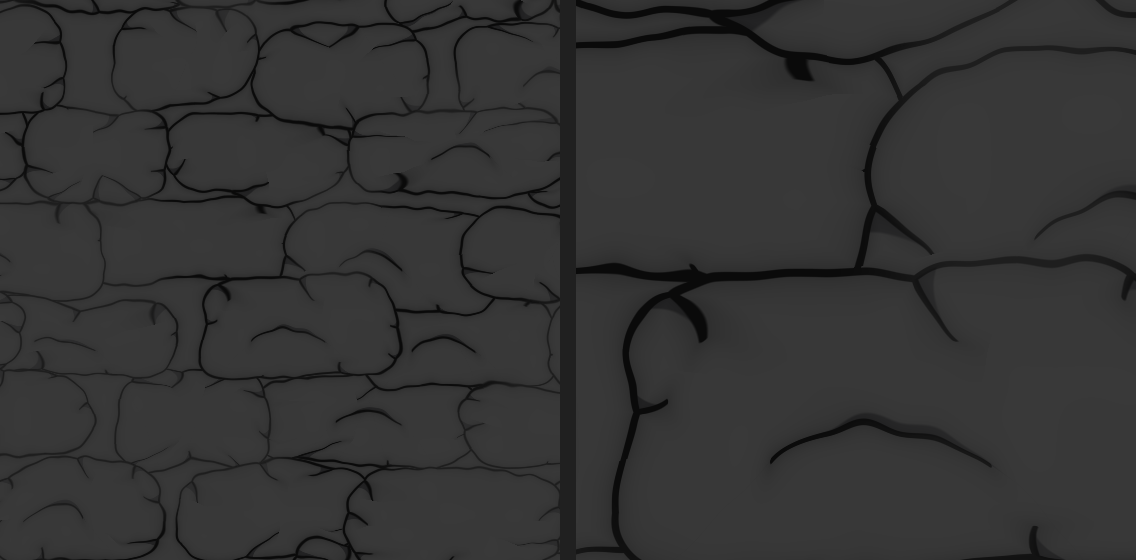
Left, the full canvas; right, a detail of the centre.
Reproduce this texture procedurally as a WebGL 2 fragment shader.

```glsl
#version 300 es
precision highp float;

uniform vec2 u_resolution;
out vec4 fragColor;

const float TAU = 6.28319;
const float LOBES = 9.0;

vec2 hash2(vec2 p) {
    vec3 q = fract(p.xyx * vec3(0.1031, 0.1030, 0.0973));
    q += dot(q, q.yzx + 33.33);
    return fract((q.xx + q.yz) * q.zy);
}

// Smooth value noise, each component in -0.5..0.5
vec2 noise2(vec2 p) {
    vec2 i = floor(p), f = fract(p);
    f = f * f * (3.0 - 2.0 * f);
    vec2 low = mix(hash2(i), hash2(i + vec2(1, 0)), f.x);
    vec2 high = mix(hash2(i + vec2(0, 1)), hash2(i + vec2(1, 1)), f.x);
    return mix(low, high, f.y) - 0.5;
}

// Returns signed edge distance, distance to the cracks, crack shade
vec3 stone(vec2 p, vec2 id) {
    vec2 seed = hash2(id + 3.0);
    vec2 halfSize = mix(vec2(0.12, 0.068), vec2(0.21, 0.095), hash2(id + 40.0));
    p += 0.034 * noise2(p * 9.0 + seed * 50.0) + 0.006 * noise2(p * 45.0 + seed * 90.0);

    // Position around the rim, one crack per lobe
    vec2 q = p / halfSize;
    float turn = (atan(q.y, q.x) / TAU + 0.5) * LOBES + seed.x;
    float lobe = floor(turn + 0.5);
    vec2 h = hash2(vec2(mod(lobe, LOBES) * 7.0, 5.0) + id * 13.0 + 60.0);
    float side = (turn - lobe) * dot(q, q) * TAU / LOBES / (length(q.yx / halfSize) + 1e-4);

    // Rounded slab, notched where a crack begins
    float radius = 0.8 * halfSize.y;
    vec2 box = abs(p) - halfSize + radius;
    float edge = length(max(box, 0.0)) + min(max(box.x, box.y), 0.0) - radius;
    edge += 0.009 * h.x * exp(-abs(side) * 60.0);

    // Curved crack running inward, with a dark wedge on one side
    float depth = -edge;
    float reach = max(0.058 * (h.x - 0.25) / 0.75, 0.001);
    float bend = h.y < 0.5 ? -1.0 : 1.0;
    float slope = bend * (0.3 + 16.0 * max(depth, 0.0));
    float across = side - bend * depth * (0.3 + 8.0 * max(depth, 0.0));
    float crack = length(vec2(across / sqrt(1.0 + slope * slope), max(max(-depth, depth - reach), 0.0)));
    float taper = clamp(1.0 - depth / reach, 0.0, 1.0);
    crack += 0.0009 * (1.0 - taper);
    float wedge = 0.015 * taper * taper;
    float x = across * bend;
    float shade = smoothstep(-0.001, 0.001, x) * (1.0 - smoothstep(wedge - 0.001, wedge + 0.001, x));
    shade *= smoothstep(0.0, 0.001, depth) * smoothstep(0.0, 0.15, taper);

    // Arched crease on the face of the wider stones
    if (seed.y > 0.5 && halfSize.x > 0.145) {
        vec2 b = p - (seed.x - 0.5) * vec2(0.1, 0.03);
        float overrun = max(abs(b.x) - 0.055, 0.0);
        float rise = b.y + 7.0 * b.x * b.x - 0.012;
        float arch = rise / sqrt(1.0 + 196.0 * b.x * b.x);
        crack = min(crack, length(vec2(overrun, arch)) + 0.012 * abs(b.x));
        float thickness = 0.007 * smoothstep(0.055, 0.0, abs(b.x - 0.015));
        shade = max(shade, smoothstep(0.0, 0.001, arch) * (1.0 - smoothstep(thickness - 0.001, thickness + 0.001, arch)));
    }
    return vec3(edge, crack, shade);
}

void main() {
    vec2 p = gl_FragCoord.xy / u_resolution.y;
    float pixel = 1.0 / u_resolution.y;
    vec2 spacing = vec2(0.33, 0.16);

    // Gather nearby stones and find the uppermost one here
    vec3 stones[9];
    float ranks[9];
    float top = -1.0;
    float row = floor(p.y / spacing.y);
    for (int i = 0; i < 9; i++) {
        float j = row + float(i / 3 - 1);
        float shift = 0.5 * mod(j, 2.0);
        vec2 id = vec2(floor(p.x / spacing.x - shift) + float(i % 3 - 1), j) + 20.0;
        vec2 center = (id - 19.5 + vec2(shift, 0.0)) * spacing;
        center += (hash2(id + 80.0) - 0.5) * vec2(0.1, 0.05);
        stones[i] = stone(p - center, id);
        ranks[i] = hash2(id + 120.0).x;
        if (stones[i].x < 0.0) top = max(top, ranks[i]);
    }

    // Keep only lines that no higher stone hides
    float line = 1.0, shade = 0.0;
    for (int i = 0; i < 9; i++) {
        if (ranks[i] < top) continue;
        line = min(line, min(abs(stones[i].x), stones[i].y));
        shade = max(shade, stones[i].z);
    }

    // Flat face, wedge shade, soft halo, ink
    float strength = mix(0.5, 1.0, smoothstep(-0.3, 0.05, noise2(p * 5.0 + 7.0).x));
    float halfWidth = mix(0.0011, 0.0022, strength);
    vec3 color = vec3(0.221 + 0.004 * noise2(p * 25.0).x);
    color = mix(color, vec3(0.135, 0.135, 0.14), 0.85 * shade * strength);
    color *= 1.0 - 0.26 * strength * exp(-line / 0.007);
    float ink = 1.0 - smoothstep(halfWidth - 0.75 * pixel, halfWidth + 0.75 * pixel, line);
    color = mix(color, vec3(0.04), ink * strength);
    fragColor = vec4(color, 1.0);
}
```
